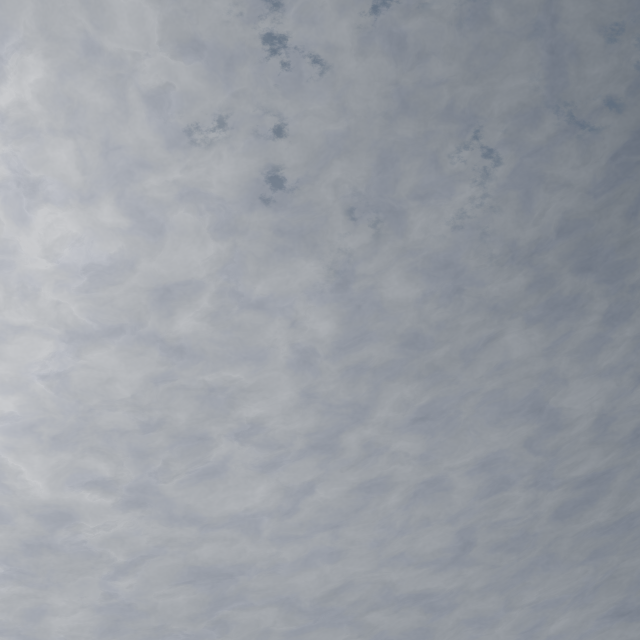
Write a WebGL 1 fragment shader that draws this texture.

```glsl
precision highp float;
// Overcast sky of soft, rippled cloud puffs, bright at the left and dim at the right.
// A broad light gradient is modulated by warped gradient noise stretched along
// curved rows, with bright veins between puffs and ragged blue-grey holes on top.
uniform vec2 u_resolution;

const vec3 SHADE = vec3(0.495, 0.520, 0.550);
const vec3 LIGHT = vec3(0.725, 0.735, 0.750);
const vec3 HOLE_BLUE = vec3(0.36, 0.42, 0.49);
const vec3 HOLLOW_TINT = vec3(-0.006, -0.003, 0.012);

// Sine-free hash giving a vector in -1..1
vec2 hash2(vec2 cell) {
  vec3 p = fract(cell.xyx * vec3(0.1031, 0.1030, 0.0973));
  p += dot(p, p.yzx + 33.33);
  return fract((p.xx + p.yz) * p.zy) * 2.0 - 1.0;
}

// Gradient noise, about -0.7..0.7
float noise(vec2 p) {
  vec2 i = floor(p);
  vec2 f = p - i;
  vec2 u = f * f * f * (f * (f * 6.0 - 15.0) + 10.0);
  float a = dot(hash2(i), f);
  float b = dot(hash2(i + vec2(1.0, 0.0)), f - vec2(1.0, 0.0));
  float c = dot(hash2(i + vec2(0.0, 1.0)), f - vec2(0.0, 1.0));
  float d = dot(hash2(i + 1.0), f - 1.0);
  return mix(mix(a, b, u.x), mix(c, d, u.x), u.y);
}

float fbm(vec2 p, float gain) {
  float sum = 0.0;
  float amplitude = 1.0;
  for (int octave = 0; octave < 5; octave++) {
    sum += amplitude * noise(p);
    p = mat2(1.6, 1.2, -1.2, 1.6) * p + 17.3;
    amplitude *= gain;
  }
  return sum;
}

// Rows bend upward to the right and get finer toward the bottom
vec2 rowSpace(vec2 uv) {
  float row = uv.y - 0.04 * uv.x - 0.24 * uv.x * uv.x;
  return vec2(12.5 * uv.x + 3.0 * uv.y, 27.0 * row - 9.0 * row * row);
}

// Broad illumination: 0 is SHADE, 1 is LIGHT
float skyLight(vec2 uv) {
  float light = 0.88 - 0.72 * uv.x;
  vec2 glow = (uv - vec2(0.0, 0.64)) / vec2(0.36, 0.36);
  light += 0.24 * exp(-dot(glow, glow));
  light -= 0.34 * smoothstep(0.45, 1.35, uv.x * 0.6 + uv.y * 0.75);
  return light - 0.10 * smoothstep(0.30, 0.0, uv.y) * (1.0 - uv.x);
}

// Sparse ragged openings in the upper part
float holes(vec2 uv) {
  float region = smoothstep(0.45, 0.85, uv.y) * smoothstep(0.20, 0.40, uv.x);
  float patches = smoothstep(0.02, 0.34, noise(uv * vec2(9.0, 12.0) + 41.7));
  float ragged = smoothstep(-0.10, 0.50, fbm(uv * vec2(24.0, 30.0) + 5.2, 0.6));
  return region * patches * ragged;
}

void main() {
  vec2 uv = gl_FragCoord.xy / u_resolution;

  // Warped puffs
  vec2 rows = rowSpace(uv);
  vec2 warp = vec2(fbm(rows * 0.8 + 3.1, 0.5), fbm(rows * 0.8 + 28.4, 0.5));
  vec2 p = rows + 0.40 * warp;
  float puffs = fbm(p, 0.50);
  float wisps = fbm(p * vec2(2.0, 2.2) + 61.0, 0.60);
  float broad = noise(uv * vec2(4.0, 5.0) + 12.6);

  // Short bright rims, strongest toward the light
  float veins = exp(-8.0 * abs(noise(p * 0.9 + 83.0) + 0.22 * wisps));
  veins *= smoothstep(-0.35, 0.35, noise(p * 0.6 + 7.9));
  float veinGain = mix(0.24, 0.07, smoothstep(0.0, 0.7, uv.x));
  float relief = mix(0.34, 0.25, uv.x) * mix(0.75, 1.0, smoothstep(0.0, 0.35, uv.y));

  float tone = skyLight(uv) + relief * puffs + 0.11 * wisps + 0.16 * broad;
  tone += veinGain * (veins - 0.2);

  // Colour, with bluish hollows and holes
  vec3 color = mix(SHADE, LIGHT, clamp(tone, -0.40, 1.25));
  color += HOLLOW_TINT * smoothstep(0.15, -0.35, puffs);
  color = mix(color, HOLE_BLUE, 0.75 * holes(uv));
  color += 0.010 * noise(uv * 150.0);
  gl_FragColor = vec4(color, 1.0);
}
```
